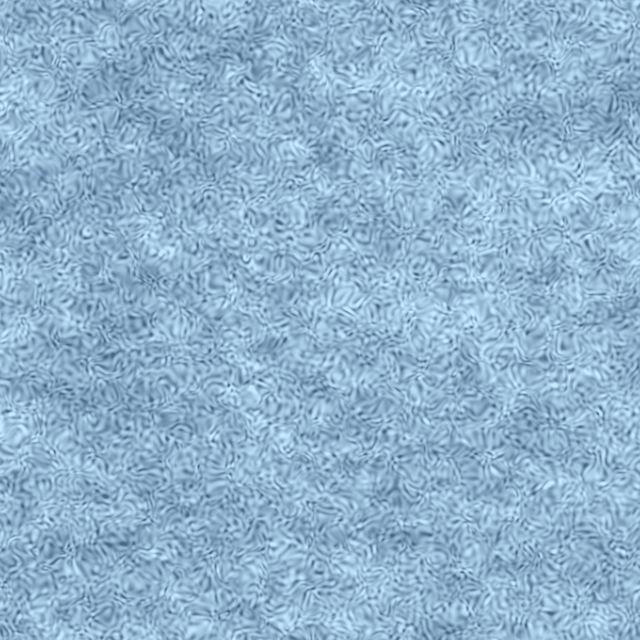
Reproduce this texture procedurally as a Shadertoy shader.

```glsl
#define LOOP_CELLS 48.0
#define KERNELS 3
#define STRAND_FREQ 1.75
#define STRAND_CONTRAST 0.205
#define CREVICE_CONTRAST 0.62
#define MOTTLE_CONTRAST 0.36
#define FIBRE_CONTRAST 0.36
#define MEAN_TONE 0.575
#define SHADOW_BLUE vec3(0.38, 0.51, 0.63)
#define LIGHT_BLUE vec3(0.71, 0.85, 0.95)

const float TAU = 6.2831853;

float hash(vec2 p) {
    return fract(sin(dot(p, vec2(127.1, 311.7))) * 43758.5453);
}

vec2 hash2(vec2 p) {
    return vec2(hash(p), hash(p + vec2(37.3, 17.9)));
}

// Smooth value noise, centred on zero
float noise(vec2 p) {
    vec2 cell = floor(p);
    vec2 f = fract(p);
    f = f * f * (3.0 - 2.0 * f);
    float low = mix(hash(cell), hash(cell + vec2(1.0, 0.0)), f.x);
    float high = mix(hash(cell + vec2(0.0, 1.0)), hash(cell + 1.0), f.x);
    return mix(low, high, f.y) - 0.5;
}

// Scattered patches of curved strands, each bent around its own centre
float curledStrands(vec2 p) {
    vec2 home = floor(p);
    float sum = 0.0;
    for (int y = -1; y <= 1; y++)
    for (int x = -1; x <= 1; x++)
    for (int k = 0; k < KERNELS; k++) {
        vec2 cell = home + vec2(x, y);
        vec2 seed = cell + float(k) * vec2(71.7, 23.1);
        vec2 offset = p - cell - hash2(seed);
        float window = max(0.0, 1.0 - dot(offset, offset));
        vec2 shape = hash2(seed + 5.3);
        vec2 wave = hash2(seed + 11.9);
        float angle = TAU * shape.x;
        vec2 bendCentre = vec2(cos(angle), sin(angle)) * mix(0.25, 1.3, shape.y);
        float radius = length(offset - bendCentre);
        float freq = STRAND_FREQ * mix(0.7, 1.3, wave.x);
        sum += window * window * cos(TAU * (radius * freq + wave.y));
    }
    return sum;
}

void mainImage(out vec4 fragColor, in vec2 fragCoord) {
    vec2 uv = fragCoord / iResolution.y;

    // Pile of small loops, gently distorted
    vec2 warp = vec2(noise(uv * 40.0), noise(uv * 40.0 + 61.0));
    float strands = curledStrands(uv * LOOP_CELLS + 0.6 * warp);

    // Shadows between tufts, broad wear and fine fibres
    vec2 tuftUv = uv + 0.012 * warp;
    float crevices = 0.65 * noise(tuftUv * vec2(30.0, 44.0) + 13.0)
                   + 0.5 * noise(tuftUv * vec2(58.0, 84.0) + 29.0);
    float mottle = 0.6 * noise(uv * vec2(5.0, 6.0) + 3.0)
                 + 0.5 * noise(uv * vec2(11.0, 15.0) + 7.0);
    float fibres = noise(uv * 170.0 + 4.0 * warp);

    float tone = MEAN_TONE
               + STRAND_CONTRAST * strands
               - 0.02 * (strands * strands - 1.0)
               + CREVICE_CONTRAST * crevices
               + MOTTLE_CONTRAST * mottle
               + FIBRE_CONTRAST * fibres;
    vec3 colour = mix(SHADOW_BLUE, LIGHT_BLUE, clamp(tone, -0.3, 1.2));
    fragColor = vec4(colour, 1.0);
}
```
